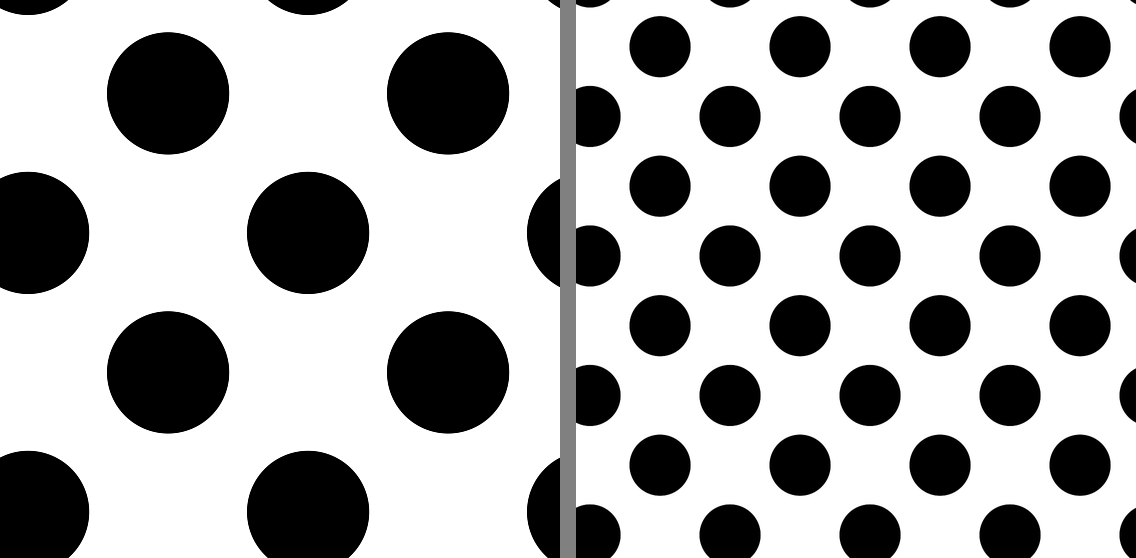
Left, the tile; right, the same tile 2 across and 2 down.
Give the GLSL for this pattern, as a Shadertoy shader.

```glsl
// Staggered black polka dots on a white ground, tiling seamlessly.
#define REPEATS vec2(2.0, 2.0)
#define DOT_CENTER vec2(0.0502, 0.0826)
#define DOT_RADIUS 0.1096
#define EDGE_PIXELS 1.0
#define GROUND_COLOR vec3(1.0)
#define DOT_COLOR vec3(0.0)

// Distance to the nearest point of a wrapped grid, in canvas heights
float gridDistance(vec2 cell, vec2 cellSize) {
    return length((fract(cell + 0.5) - 0.5) * cellSize);
}

void mainImage(out vec4 fragColor, in vec2 fragCoord) {
    vec2 uv = fragCoord / iResolution.xy;
    vec2 cell = (uv - DOT_CENTER) * REPEATS;
    vec2 cellSize = iResolution.xy / (iResolution.y * REPEATS);

    // Two grids, the second shifted by half a cell both ways
    float nearest = min(gridDistance(cell, cellSize),
                        gridDistance(cell + 0.5, cellSize));

    // Edge smoothed over about one pixel
    float edge = 0.5 * EDGE_PIXELS / iResolution.y;
    float ground = smoothstep(-edge, edge, nearest - DOT_RADIUS);

    fragColor = vec4(mix(DOT_COLOR, GROUND_COLOR, ground), 1.0);
}
```
